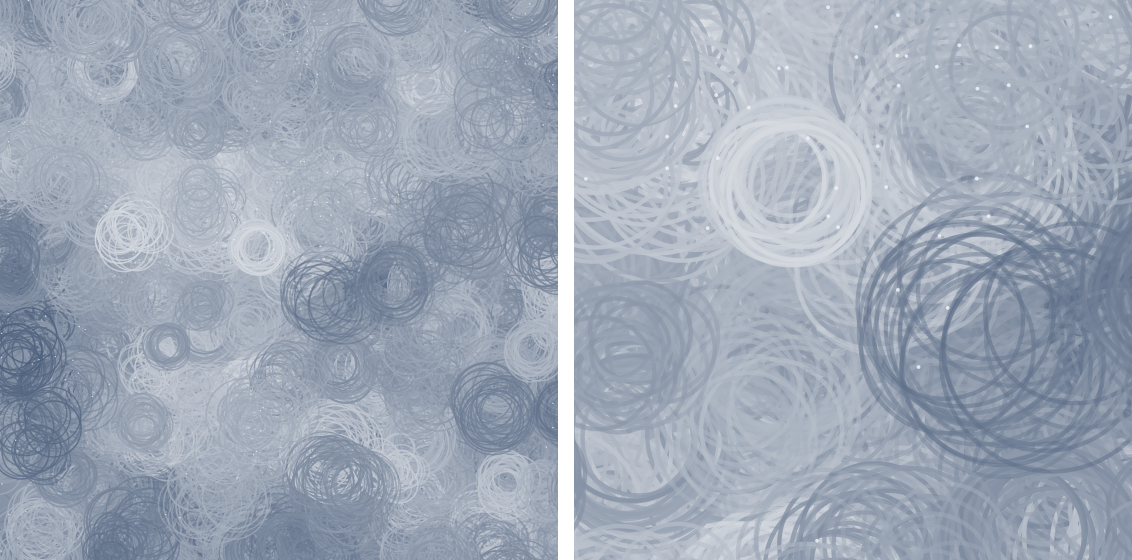
Left, the full canvas; right, a detail of the centre.
This pattern is drawn by a WebGL 2 fragment shader. Its source:

```glsl
#version 300 es
precision highp float;
// Clouds of thin overlapping rings in slate blue and pale grey, with a few white specks.

uniform vec2 u_resolution;
out vec4 fragColor;

vec4 hash4(vec3 seed) {
  float phase = dot(seed, vec3(12.9898, 78.233, 37.719));
  return fract(sin(phase + vec4(0.0, 1.7, 3.1, 4.9)) * 43758.5453);
}

float valueNoise(vec2 p) {
  vec2 i = floor(p), f = fract(p);
  f = f * f * (3.0 - 2.0 * f);
  float a = hash4(vec3(i, 0.5)).x;
  float b = hash4(vec3(i + vec2(1, 0), 0.5)).x;
  float c = hash4(vec3(i + vec2(0, 1), 0.5)).x;
  float d = hash4(vec3(i + 1.0, 0.5)).x;
  return mix(mix(a, b, f.x), mix(c, d, f.x), f.y);
}

// Broad light and dark regions, centred on 0.5
float cloudTone(vec2 p) {
  float n = 0.65 * valueNoise(p * 5.0 + 3.7) + 0.35 * valueNoise(p * 11.0 + 20.0);
  return 0.5 + 0.9 * (n - 0.5);
}

vec3 slate(float tone) {
  return mix(vec3(0.34, 0.41, 0.515), vec3(0.80, 0.82, 0.85), tone);
}

// Paints one cluster of rings of similar size and tone over the colour
vec3 paintCluster(vec3 color, vec2 p, vec2 center, vec3 id, vec4 rnd, float px) {
  float radius = mix(0.03, 0.06, rnd.x);
  float spread = mix(0.012, 0.055, rnd.y);
  if (length(p - center) > radius * 1.15 + spread + 0.004) return color;
  float tone = cloudTone(center) + 0.56 * (rnd.z - 0.5);
  float opacity = mix(0.35, 0.9, rnd.w);
  for (int k = 0; k < 22; k++) {
    vec4 h = hash4(vec3(id.xy, id.z * 40.0 + float(k) + 7.3));
    float turn = 6.2832 * h.x;
    vec2 ringCenter = center + spread * sqrt(h.y) * vec2(cos(turn), sin(turn));
    float edge = abs(length(p - ringCenter) - radius * mix(0.8, 1.15, h.z));
    float line = clamp((0.0013 - edge) / px + 0.5, 0.0, 1.0);
    color = mix(color, slate(tone + 0.2 * (h.w - 0.5)), line * opacity);
  }
  return color;
}

void main() {
  vec2 p = gl_FragCoord.xy / u_resolution.y;
  float px = 1.0 / u_resolution.y;
  float cellSize = 0.15;
  vec3 color = slate(cloudTone(p));

  // Scattered clusters, painted layer upon layer
  for (int layer = 0; layer < 10; layer++) {
    float z = float(layer);
    vec2 shift = hash4(vec3(z, 4.0, 9.0)).xy;
    vec2 cell = floor(p / cellSize + shift);
    for (int y = -1; y <= 1; y++) {
      for (int x = -1; x <= 1; x++) {
        vec3 id = vec3(cell + vec2(x, y), z);
        vec2 jitter = hash4(id + 0.31).xy;
        vec2 center = (id.xy + jitter - shift) * cellSize;
        color = paintCluster(color, p, center, id, hash4(id + 0.77), px);
      }
    }
  }

  // Sparse white specks, gathered in patches
  vec2 grid = p / 0.006;
  vec4 s = hash4(vec3(floor(grid), 2.2));
  float speck = length(fract(grid) - mix(vec2(0.3), vec2(0.7), s.xy)) * 0.006;
  float patchy = smoothstep(0.5, 0.85, valueNoise(p * 9.0 + 50.0));
  float visible = step(1.0 - 0.025 * patchy, s.z);
  float dotMask = clamp((0.0011 - speck) / px + 0.5, 0.0, 1.0);
  color = mix(color, vec3(0.93, 0.95, 0.97), 0.85 * visible * dotMask);

  fragColor = vec4(color, 1.0);
}
```
